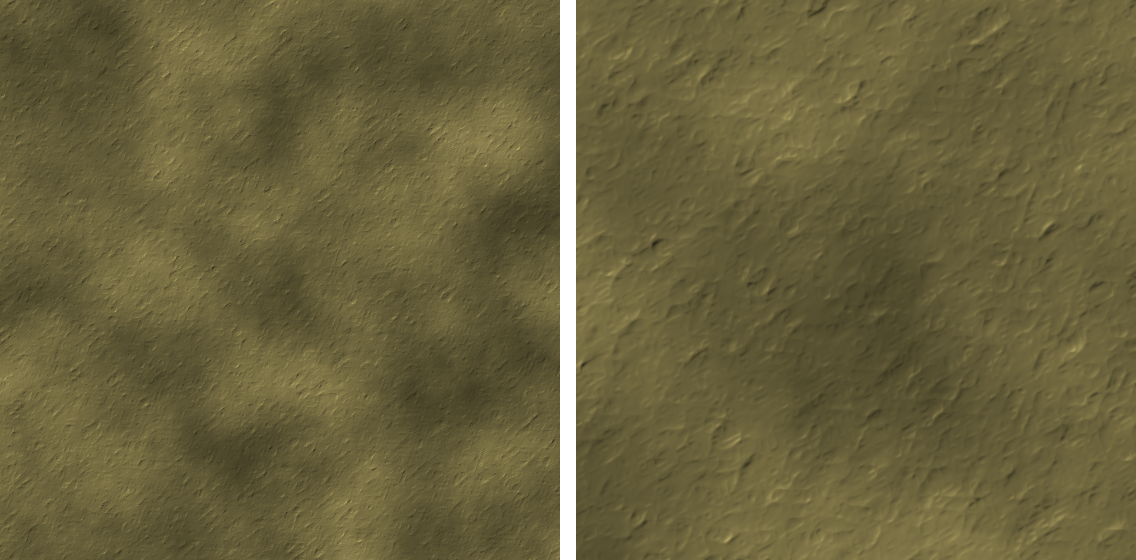
Left: the whole. Right: its middle third, enlarged.
A WebGL 2 fragment shader for this texture:

```glsl
#version 300 es
precision highp float;

uniform vec2 u_resolution;
out vec4 fragColor;

// Integer lattice hash, 0 to 1
float hash(ivec2 cell, uint seed) {
    uvec2 q = uvec2(cell) * uvec2(1597u, 3571u);
    uint n = (q.x ^ (q.y << 8)) + seed * 7919u;
    n = n * 747796u + 28913u;
    n = ((n >> ((n >> 28) + 4u)) ^ n) * 277803u;
    n = ((n >> 15) ^ n) * 73856u + n;
    n ^= n >> 16;
    return float(n & 65535u) / 65535.0;
}

// Smooth lattice noise, -0.5 to 0.5
float valueNoise(vec2 p, uint seed) {
    ivec2 cell = ivec2(floor(p));
    vec2 f = fract(p);
    vec2 w = f * f * (3.0 - 2.0 * f);
    float bottom = mix(hash(cell, seed), hash(cell + ivec2(1, 0), seed), w.x);
    float top = mix(hash(cell + ivec2(0, 1), seed), hash(cell + ivec2(1, 1), seed), w.x);
    return mix(bottom, top, w.y) - 0.5;
}

// Octave sum, turned at each step; fold bends the noise into sharp creases
float fbm(vec2 p, int octaves, float gain, float fold, uint seed) {
    const mat2 turn = mat2(0.8, 0.6, -0.6, 0.8);
    float sum = 0.0;
    float amplitude = 0.5;
    for (int i = 0; i < octaves; i++) {
        float n = valueNoise(p, seed + uint(i));
        sum += amplitude * mix(n, abs(n), fold);
        p = turn * p * 2.0 + 17.3;
        amplitude *= gain;
    }
    return sum;
}

// Rough creased height, drawn out at right angles to the light
float grainHeight(vec2 p, vec2 lightDir, float scale, float stretch) {
    vec2 along = vec2(-lightDir.y, lightDir.x);
    vec2 q = vec2(dot(p, along) / stretch, dot(p, lightDir));
    return fbm(q * scale, 3, 0.52, 0.85, 41u);
}

// Height difference along the light direction
float reliefSlope(vec2 p, vec2 lightDir, float reach, float scale, float stretch) {
    vec2 offset = lightDir * reach;
    return grainHeight(p - offset, lightDir, scale, stretch)
         - grainHeight(p + offset, lightDir, scale, stretch);
}

// Calms gentle slopes and strengthens steep ones
float accentuate(float slope, float knee) {
    return slope * (0.5 + 0.5 * abs(slope) / knee);
}

void main() {
    vec2 p = gl_FragCoord.xy / min(u_resolution.x, u_resolution.y);

    // Broad soft mottling
    float clouds = fbm(p * 7.0 + 3.7, 5, 0.5, 0.0, 7u);
    float brightness = 0.404 + 0.40 * clouds;

    // Fine crisp grain, lit from the upper left
    vec2 lightDir = normalize(vec2(0.66, -0.75));
    float slope = reliefSlope(p, lightDir, 0.0008, 74.0, 1.4);
    brightness *= 1.0 + 1.8 * accentuate(slope, 0.04);

    const vec3 oliveTint = vec3(1.0, 0.922, 0.56);
    fragColor = vec4(clamp(brightness * oliveTint, 0.0, 1.0), 1.0);
}
```
